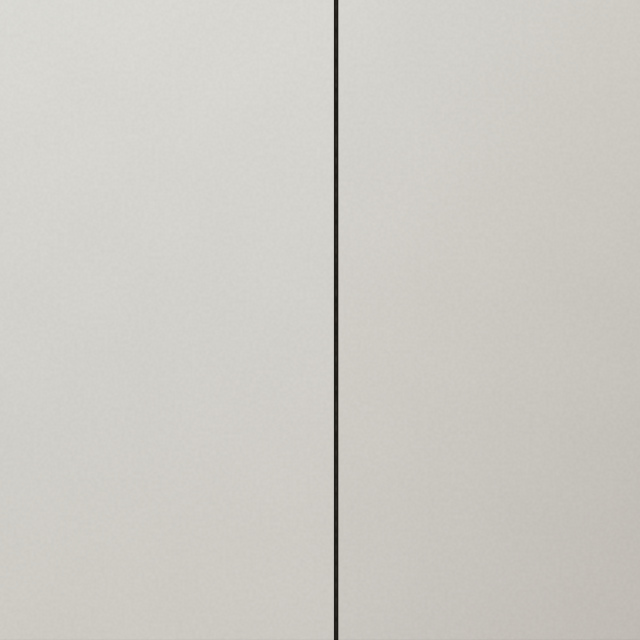
Reproduce this texture procedurally as a WebGL 1 fragment shader.

```glsl
precision highp float;
// Two softly lit, finely grained pale panels divided by a narrow dark vertical seam.

uniform vec2 u_resolution;

// Seam placement, in canvas widths
const float SEAM_X = 0.5252;
const float SEAM_HALF_WIDTH = 0.0034;
const float SEAM_SOFTNESS = 0.0011;
const vec3 SEAM_DARK = vec3(0.115, 0.105, 0.085);
const vec3 SEAM_CORE = vec3(0.20, 0.19, 0.165);

// Panel corner colours
const vec3 LEFT_TOP_OUTER = vec3(0.852, 0.850, 0.828);
const vec3 LEFT_TOP_INNER = vec3(0.847, 0.843, 0.822);
const vec3 LEFT_BOTTOM_OUTER = vec3(0.803, 0.792, 0.768);
const vec3 LEFT_BOTTOM_INNER = vec3(0.798, 0.784, 0.762);
const vec3 RIGHT_TOP_INNER = vec3(0.843, 0.837, 0.815);
const vec3 RIGHT_TOP_OUTER = vec3(0.808, 0.797, 0.773);
const vec3 RIGHT_BOTTOM_INNER = vec3(0.790, 0.774, 0.752);
const vec3 RIGHT_BOTTOM_OUTER = vec3(0.748, 0.729, 0.706);

// Surface variation
const float GRAIN_SCALE = 190.0;
const float GRAIN_STRENGTH = 0.014;
const float MOTTLE_SCALE = 9.0;
const float MOTTLE_STRENGTH = 0.006;
const float EDGE_SHADE = 0.025;
const float EDGE_WIDTH = 0.003;

vec2 gradientAt(vec2 cell) {
    vec3 p = fract(cell.xyx * vec3(0.1031, 0.1030, 0.0973));
    p += dot(p, p.yzx + 33.33);
    float angle = 6.28319 * fract((p.x + p.y) * p.z);
    return vec2(cos(angle), sin(angle));
}

float gradientNoise(vec2 p) {
    vec2 cell = floor(p);
    vec2 f = fract(p);
    vec2 blend = f * f * f * (f * (f * 6.0 - 15.0) + 10.0);
    float a = dot(gradientAt(cell), f);
    float b = dot(gradientAt(cell + vec2(1.0, 0.0)), f - vec2(1.0, 0.0));
    float c = dot(gradientAt(cell + vec2(0.0, 1.0)), f - vec2(0.0, 1.0));
    float d = dot(gradientAt(cell + vec2(1.0, 1.0)), f - vec2(1.0, 1.0));
    return mix(mix(a, b, blend.x), mix(c, d, blend.x), blend.y);
}

// Blend four corner colours across a panel
vec3 panelColor(vec2 p, vec3 bottomA, vec3 bottomB, vec3 topA, vec3 topB) {
    return mix(mix(bottomA, bottomB, p.x), mix(topA, topB, p.x), p.y);
}

void main() {
    vec2 uv = gl_FragCoord.xy / u_resolution;
    float pixel = 1.0 / u_resolution.x;
    float seamOffset = uv.x - SEAM_X;

    // Broad lighting on each panel
    vec2 leftUv = vec2(clamp(uv.x / SEAM_X, 0.0, 1.0), uv.y);
    vec2 rightUv = vec2(clamp(seamOffset / (1.0 - SEAM_X), 0.0, 1.0), uv.y);
    vec3 left = panelColor(leftUv, LEFT_BOTTOM_OUTER, LEFT_BOTTOM_INNER,
                           LEFT_TOP_OUTER, LEFT_TOP_INNER);
    vec3 right = panelColor(rightUv, RIGHT_BOTTOM_INNER, RIGHT_BOTTOM_OUTER,
                            RIGHT_TOP_INNER, RIGHT_TOP_OUTER);
    vec3 color = mix(left, right, step(0.0, seamOffset));

    // Fine grain over faint mottling
    float grain = gradientNoise(uv * GRAIN_SCALE)
                + 0.5 * gradientNoise(uv * GRAIN_SCALE * 0.47 + 17.3);
    color += GRAIN_STRENGTH * grain;
    color += MOTTLE_STRENGTH * gradientNoise(uv * MOTTLE_SCALE + 5.7);

    // Thin shade along the lower edge
    color -= EDGE_SHADE * (1.0 - smoothstep(0.0, EDGE_WIDTH, uv.y));

    // Dark seam with a slightly lighter, uneven core
    float softness = max(SEAM_SOFTNESS, 0.6 * pixel);
    float seam = 1.0 - smoothstep(SEAM_HALF_WIDTH - softness,
                                  SEAM_HALF_WIDTH + softness, abs(seamOffset));
    float core = 1.0 - smoothstep(0.0, SEAM_HALF_WIDTH * 0.7, abs(seamOffset));
    float speckle = clamp(0.5 + gradientNoise(vec2(3.5, uv.y * 120.0)), 0.0, 1.0);
    vec3 seamColor = mix(SEAM_DARK, SEAM_CORE, core * speckle);

    gl_FragColor = vec4(mix(color, seamColor, seam), 1.0);
}
```
